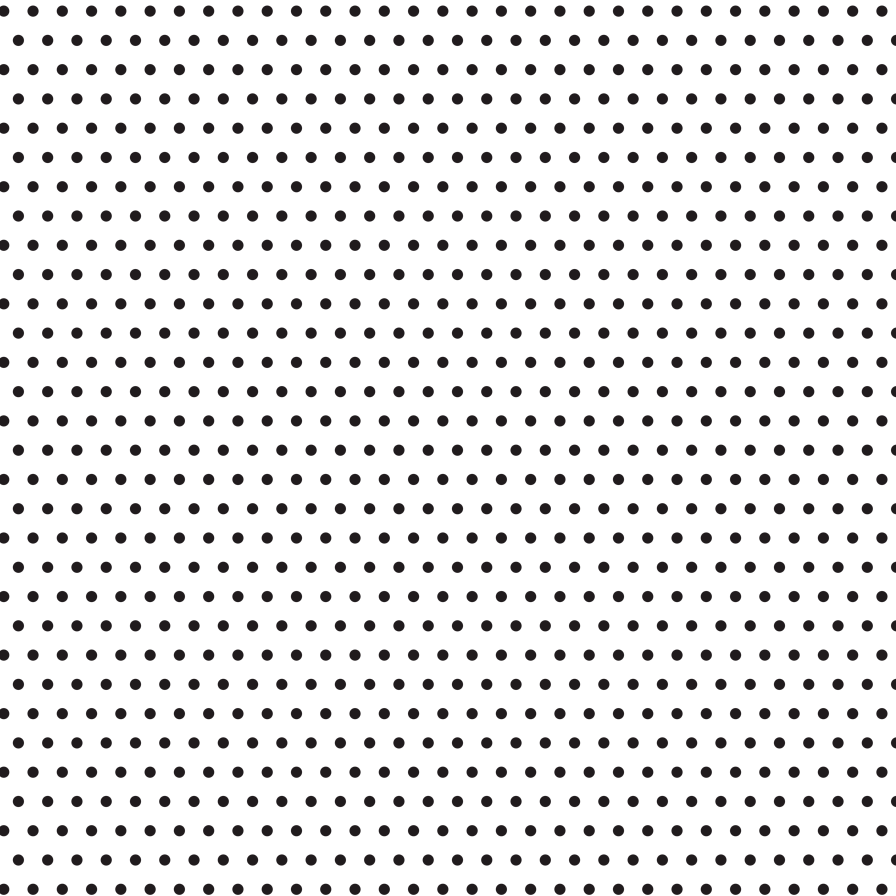
This pattern is drawn by a WebGL 2 fragment shader. Its source:

```glsl
#version 300 es
precision highp float;
// Small near-black polka dots on white, in staggered rows.
// Space is split into square cells, every other row shifts by half a cell,
// and each cell holds one disc drawn from its distance function.

uniform vec2 u_resolution;
out vec4 fragColor;

// Signed distance to the nearest dot, in cell units
float dotDistance(vec2 p, float radius) {
    float row = floor(p.y + 0.5);
    p.x -= 0.5 * mod(row, 2.0);
    vec2 local = fract(p + 0.5) - 0.5;
    return length(local) - radius;
}

void main() {
    float side = min(u_resolution.x, u_resolution.y);
    vec2 uv = gl_FragCoord.xy / side;

    // Lattice with a dot centre just inside the lower left corner
    float pitch = 0.03267;
    vec2 lattice = (uv - vec2(0.0042, 0.0075)) / pitch;

    // Antialiased disc, one pixel of edge blending
    float pixel = 1.0 / (side * pitch);
    float distanceToDot = dotDistance(lattice, 0.19);
    float ink = 1.0 - smoothstep(-0.7 * pixel, 0.7 * pixel, distanceToDot);

    vec3 paperColor = vec3(1.0);
    vec3 inkColor = vec3(0.125, 0.105, 0.113);
    fragColor = vec4(mix(paperColor, inkColor, ink), 1.0);
}
```
